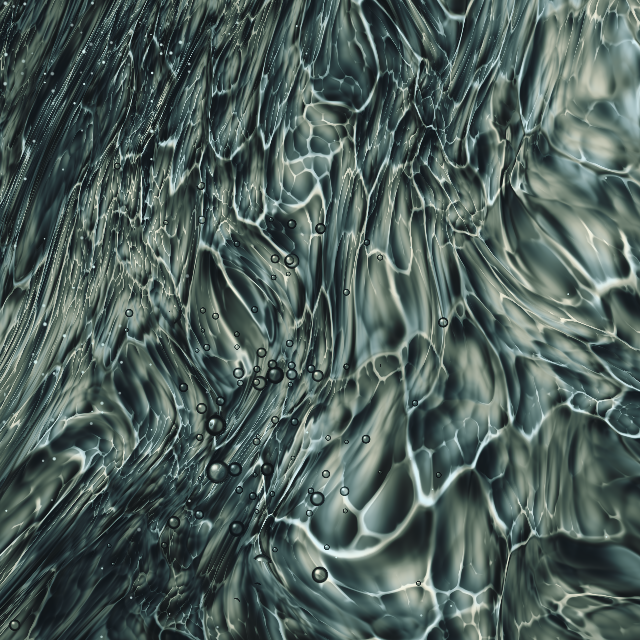
Give the GLSL for this texture, as a Shadertoy shader.

```glsl
// Clear rushing water: fine slanted ripples at left, broad glassy folds at right.
// Soft cellular domes in three sizes form the surface; its slope bends the light
// into bands and its creases focus bright threads. Bubbles and glints lie on top.

const float FINE = 25.0;          // folds per canvas width at the left
const float COARSE = 11.0;        // folds per canvas width at the right
const float ALONG = 8.5;          // folds per canvas height
const float LEAN_LEFT = -0.45;    // shear of the stream at each side
const float LEAN_RIGHT = 0.35;
const float WAVER = 0.4;
const float DOME_SHARPNESS = 17.0;
const float RIPPLE_HEIGHT = 0.17; // ripples riding on the folds
const float CHOP_HEIGHT = 0.055;  // smallest ripples, strongest at the left
const float CONTRAST = 1.9;
const float EXPOSURE = -0.16;
const mat2 TURN = mat2(0.8, 0.6, -0.6, 0.8);

// Calm swells that magnify the folds: centre, radius
const vec3 SWELLS[4] = vec3[4](
    vec3(0.58, 0.19, 0.17), vec3(0.61, 0.53, 0.13),
    vec3(0.37, 0.52, 0.08), vec3(0.86, 0.60, 0.13));

// Pools of light and shade: centre, radius, strength
const vec4 POOLS[8] = vec4[8](
    vec4(0.97, 0.88, 0.20, 0.8), vec4(0.60, 0.17, 0.17, 0.7),
    vec4(0.85, 0.58, 0.20, 0.4), vec4(0.10, 0.42, 0.16, 0.3),
    vec4(0.05, 0.95, 0.28, -0.7), vec4(0.12, 0.03, 0.22, -0.9),
    vec4(0.85, 0.12, 0.18, -0.4), vec4(0.68, 0.80, 0.14, -0.5));

// Water colours from deep shade to glare, and the tone at which each sits
const vec3 WATER[8] = vec3[8](
    vec3(0.06, 0.08, 0.09), vec3(0.12, 0.15, 0.16), vec3(0.20, 0.28, 0.27),
    vec3(0.32, 0.41, 0.38), vec3(0.45, 0.54, 0.51), vec3(0.60, 0.67, 0.64),
    vec3(0.77, 0.82, 0.79), vec3(0.94, 0.98, 0.95));
const float STOPS[8] = float[8](0.0, 0.13, 0.36, 0.59, 0.765, 0.89, 0.965, 1.0);

vec3 hash3(vec2 c) {
    vec3 a = fract(c.xyx * vec3(0.1031, 0.1030, 0.0973));
    a += dot(a, a.yxz + 33.33);
    return fract((a.xxy + a.yzz) * a.zyx);
}

// Cellular noise with a soft minimum: rounded domes meeting in creases
float domes(vec2 p) {
    vec2 cell = floor(p);
    float sum = 0.0;
    for (int j = -1; j <= 1; j++)
        for (int i = -1; i <= 1; i++) {
            vec2 c = cell + vec2(i, j);
            vec2 d = c + 0.15 + 0.7 * hash3(c + 60.0).xy - p;
            sum += exp(-DOME_SHARPNESS * dot(d, d));
        }
    return -log(sum + 1e-20) / DOME_SHARPNESS;
}

float height(vec2 q, float chop) {
    return domes(q) + RIPPLE_HEIGHT * domes(TURN * q * 2.3 + 5.0)
        + chop * CHOP_HEIGHT * domes(q.yx * vec2(4.1, 5.3) + 9.0);
}

// Coordinates across and along the stream, wavering by layered sines; z is calm
vec3 streamCoords(vec2 p) {
    float calm = 0.0;
    vec2 pull = vec2(0.0);
    for (int i = 0; i < 4; i++) {
        vec2 d = p - SWELLS[i].xy;
        float w = exp(-dot(d, d) / (SWELLS[i].z * SWELLS[i].z));
        pull += 0.42 * w * d;
        calm += w;
    }
    p += 0.022 * sin(p.yx * vec2(9.0, 7.0) + vec2(1.0, 4.0)) - pull;
    float s = p.x + mix(LEAN_LEFT, LEAN_RIGHT, p.x) * (p.y - 0.5);
    vec2 q = vec2(FINE * s - 0.5 * (FINE - COARSE) * s * s, ALONG * p.y);
    float f = 0.8;
    for (int i = 0; i < 4; i++) {
        q += WAVER * sin(TURN * q.yx * f + vec2(1.3, 4.1) * float(i)) / f;
        f *= 1.7;
    }
    return vec3(q, min(calm, 1.0));
}

// Bubbles: lens shift in xy, tone in z, cover in w
vec4 bubbles(vec2 p) {
    vec4 result = vec4(0.0);
    for (int k = 0; k < 3; k++) {
        float grid = 13.0 * pow(1.65, float(k));
        vec2 g = p * grid + 3.7 * float(k);
        vec3 h = hash3(floor(g) + 31.0 * float(k));
        vec2 spread = (p - vec2(0.43, 0.36)) / vec2(0.15, 0.23);
        float present = step(h.z, 0.4 * exp(-dot(spread, spread)));
        float radius = mix(0.12, 0.28, fract(h.z * 41.0));
        vec2 d = (fract(g) - 0.3 - 0.4 * h.xy) / radius;
        float r = length(d);
        float cover = present * (1.0 - smoothstep(0.88, 1.08, r));
        vec2 spot = d - vec2(-0.3, 0.4);
        float shade = 0.1 - 1.9 * smoothstep(0.5, 0.85, r) + 2.2 * exp(-16.0 * dot(spot, spot));
        vec2 shift = -2.2 * d * max(1.0 - r * r, 0.0) * radius / grid;
        result = mix(result, vec4(shift, shade, 1.0), cover);
    }
    return result;
}

// Small soft glints, thickest at the left and upper left
float glints(vec2 p) {
    vec2 g = p * 66.0;
    vec3 h = hash3(floor(g) + 200.0);
    vec2 corner = (p - vec2(0.12, 0.94)) / vec2(0.16, 0.12);
    vec2 side = (p - vec2(0.10, 0.42)) / vec2(0.14, 0.26);
    float share = 0.006 + 0.25 * exp(-dot(corner, corner)) + 0.10 * exp(-dot(side, side));
    float radius = mix(0.12, 0.28, fract(h.z * 57.0));
    float d = length(fract(g) - 0.3 - 0.4 * h.xy);
    return step(h.z, share) * (1.0 - smoothstep(radius * 0.3, radius, d)) * (0.4 + 0.6 * h.x);
}

void mainImage(out vec4 fragColor, in vec2 fragCoord) {
    vec2 p = fragCoord / iResolution.xy;
    vec4 bubble = bubbles(p);
    vec3 stream = streamCoords(p + bubble.xy);
    vec2 q = stream.xy;
    float chop = mix(1.15, 0.6, smoothstep(0.2, 0.8, p.x)) * (1.0 - 0.6 * stream.z);

    // Surface slope and curvature
    vec2 e = vec2(0.025, 0.0);
    float h = height(q, chop);
    float right = height(q + e, chop), left = height(q - e, chop);
    float up = height(q + e.yx, chop), down = height(q - e.yx, chop);
    vec2 slope = vec2(right - left, up - down) / (2.0 * e.x);
    float curve = (right + left + up + down - 4.0 * h) / (e.x * e.x);

    // Refracted bands, broken threads with dark flanks, long strands
    float patches = sin(q.x * 0.43 + 1.7 * sin(q.y * 0.6)) + sin(q.y * 0.9 - q.x * 0.27);
    float tone = 0.65 * sin(2.9 * slope.x + 5.0 * h + 1.6 * patches);
    tone += 0.5 * sin(2.6 * slope.y - 1.6 * slope.x + 1.3 * patches + 2.0);
    float broken = smoothstep(-0.5, 0.9, sin(2.3 * patches + 1.3 * q.y + 2.0 * slope.y));
    tone += 1.3 * smoothstep(0.0, 14.0, -curve) * broken;
    tone -= 0.55 * smoothstep(0.85, 1.4, length(slope));
    float strand = sin(q.x * 0.8 + 0.9 * sin(q.y * 0.7) + 0.6 * slope.x);
    float strandShare = smoothstep(0.0, 0.9, sin(q.y * 0.8 + q.x * 0.55));
    tone += strandShare * (exp(-90.0 * strand * strand) - exp(-60.0 * pow(strand - 0.24, 2.0)));

    for (int i = 0; i < 8; i++) {
        vec2 d = (p - POOLS[i].xy) / POOLS[i].z;
        tone += POOLS[i].w * exp(-dot(d, d));
    }
    tone = mix(tone, 0.6 * tone + bubble.z, bubble.w);
    tone = 1.0 / (1.0 + exp(-CONTRAST * (tone + EXPOSURE)));

    // Colour ramp with faint warm and blue refraction
    vec3 color = WATER[0];
    for (int i = 1; i < 8; i++)
        color = mix(color, WATER[i], clamp((tone - STOPS[i - 1]) / (STOPS[i] - STOPS[i - 1]), 0.0, 1.0));
    float hue = sin(1.9 * slope.x + 1.1 * slope.y + patches * 1.7);
    color *= 1.0 + 0.06 * hue * vec3(1.0, 0.0, -0.9);
    color = mix(color, vec3(0.86, 0.97, 0.96), glints(p));
    fragColor = vec4(color, 1.0);
}
```
